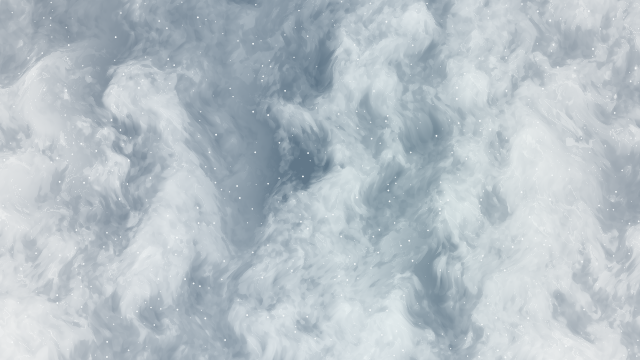
Reproduce this texture procedurally as a WebGL 1 fragment shader.

```glsl
precision highp float;

uniform vec2 u_resolution;

const vec3 DEEP_WATER = vec3(0.39, 0.47, 0.54);
const vec3 BRIGHT_FOAM = vec3(0.905, 0.928, 0.938);
const vec3 GLINT = vec3(0.97, 0.98, 0.98);
const vec3 WARM_SHIFT = vec3(0.014, -0.002, -0.010);
const vec3 GREEN_SHIFT = vec3(-0.014, 0.004, -0.004);

const float BASE_TONE = 0.595;
const float SIDE_LIFT = 0.12;
const float BOTTOM_LIFT = 0.10;
const float CLUMP_SCALE = 3.8;
const float CLUMP_GAIN = 0.36;
const float OCTAVE_FALLOFF = 0.77;
const float CELL_SHARPNESS = 9.0;
const float TEAR = 0.38;
const float EDGE_STEP = 0.08;
const float LACE_SCALE = 12.0;
const float LACE_GAIN = 0.15;
const float LACE_WIDTH = 0.075;
const float GLINT_SCALE = 46.0;
const float GLINT_SHARE = 0.17;
const float GLINT_RADIUS = 0.0034;

vec2 hash2(vec2 p) {
    vec3 q = fract(p.xyx * vec3(0.1031, 0.1030, 0.0973));
    q += dot(q, q.yzx + 33.33);
    return fract((q.xx + q.yz) * q.zy);
}

// Cellular noise: random cell tones blended by distance to each cell point
float cellTone(vec2 p) {
    vec2 cell = floor(p);
    vec2 f = p - cell;
    float total = 0.0;
    float weights = 0.0001;
    for (int j = -1; j <= 1; j++) {
        for (int i = -1; i <= 1; i++) {
            vec2 offset = vec2(float(i), float(j));
            vec2 point = hash2(cell + offset);
            vec2 d = offset + point - f;
            float w = exp(-CELL_SHARPNESS * dot(d, d));
            total += w * hash2(cell + offset + 71.7).x;
            weights += w;
        }
    }
    return total / weights;
}

// Layered sines bend the large shapes
vec2 swirl(vec2 p) {
    p += 0.018 * sin(p.yx * vec2(9.0, 7.0) + vec2(0.6, 2.1));
    p += 0.010 * sin(p.yx * vec2(23.0, 19.0) + vec2(3.7, 1.2));
    return p + 0.005 * sin(p.yx * vec2(53.0, 47.0) + vec2(1.9, 4.4));
}

// Each octave is displaced by the one before, which tears the clump edges
float clumps(vec2 p) {
    vec2 q = p * CLUMP_SCALE * vec2(1.08, 0.9);
    mat2 turn = mat2(0.88, 0.47, -0.47, 0.88);
    float gain = CLUMP_GAIN;
    float sum = 0.0;
    for (int i = 0; i < 6; i++) {
        float v = cellTone(q) - 0.5;
        sum += gain * v;
        q = turn * q * 1.9 + vec2(5.3, 9.1) + TEAR * vec2(v, -v);
        gain *= OCTAVE_FALLOFF;
    }
    return sum;
}

float hollow(vec2 p, vec2 center, vec2 size) {
    vec2 d = (p - center) / size;
    return exp(-dot(d, d));
}

// Dark troughs between the foam masses
float troughs(vec2 p) {
    float depth = 0.46 * hollow(p, vec2(0.74, 0.56), vec2(0.10, 0.29));
    depth += 0.28 * hollow(p, vec2(0.90, 0.95), vec2(0.15, 0.15));
    depth += 0.28 * hollow(p, vec2(0.28, 0.74), vec2(0.065, 0.33));
    depth += 0.28 * hollow(p, vec2(1.17, 0.27), vec2(0.07, 0.12));
    depth += 0.16 * hollow(p, vec2(0.19, 0.42), vec2(0.09, 0.08));
    return depth + 0.15 * hollow(p, vec2(1.72, 0.55), vec2(0.10, 0.16));
}

// Thin broken filaments along one level of a cell field, at two sizes
float lace(vec2 p, float tear) {
    float sum = 0.0;
    vec2 q = p * LACE_SCALE + 1.6 * vec2(tear, -tear) + 13.0;
    for (int i = 0; i < 2; i++) {
        float fray = cellTone(q * 2.7) - 0.5;
        float level = abs(cellTone(q + 0.5 * fray) - 0.52);
        float strand = 1.0 - smoothstep(0.0, LACE_WIDTH, level);
        sum += strand * smoothstep(-0.25, 0.25, fray);
        q = q.yx * 2.1 + 7.7;
    }
    return sum;
}

// Scattered droplets that catch the light
float glints(vec2 p) {
    vec2 cell = floor(p * GLINT_SCALE);
    vec2 kind = hash2(cell + 31.0);
    vec2 center = (cell + 0.2 + 0.6 * hash2(cell)) / GLINT_SCALE;
    float radius = GLINT_RADIUS * (0.6 + 0.6 * kind.y);
    float spot = 1.0 - smoothstep(0.2 * radius, radius, length(p - center));
    return spot * step(kind.x, GLINT_SHARE) * (0.25 + 0.7 * kind.y);
}

void main() {
    vec2 p = gl_FragCoord.xy / u_resolution.y;
    vec2 bent = swirl(p);
    float grain = clumps(bent);
    float depth = troughs(bent + grain * vec2(0.34, -0.22));
    float side = smoothstep(0.15, 0.85, abs(p.x - 0.88));

    float tone = BASE_TONE + SIDE_LIFT * side + BOTTOM_LIFT * (0.5 - p.y) - depth;
    tone += grain * (1.0 - 0.8 * depth) * (1.0 - 0.15 * side);
    tone += EDGE_STEP * (smoothstep(-0.04, 0.04, grain + 0.03) - 0.5);
    float laceMask = smoothstep(-0.15, 0.12, grain + 0.05) * (0.6 + 0.4 * side);
    tone += LACE_GAIN * lace(bent, grain) * laceMask;
    tone -= 0.45 * max(tone - 0.84, 0.0);

    vec3 color = mix(DEEP_WATER, BRIGHT_FOAM, clamp(tone, 0.0, 1.0));
    color += WARM_SHIFT * side;
    color += GREEN_SHIFT * hollow(p, vec2(1.15, 0.45), vec2(0.35, 0.45));
    color = mix(color, GLINT, glints(p));
    gl_FragColor = vec4(color, 1.0);
}
```
